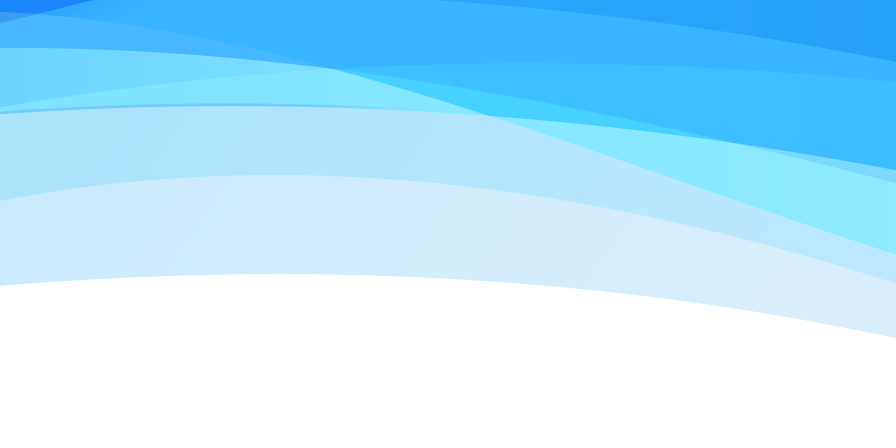
This background is drawn by a Shadertoy shader. Its source:

```glsl
// Overlapping translucent blue waves sweeping down to the right over white.
// Each wave edge is a cubic in x; the steep diagonal edge splits the sheets
// into two colour stacks, which are layered from back to front.

// Height of a cubic edge, measured down from the top of the canvas.
float edgeDepth(float x, vec4 k) {
    return k.x + x * (k.y + x * (k.z + x * k.w));
}

// Antialiased coverage of the area above an edge.
float above(vec2 p, vec4 k) {
    return clamp((edgeDepth(p.x, k) - p.y) * iResolution.y + 0.5, 0.0, 1.0);
}

void mainImage(out vec4 fragColor, in vec2 fragCoord) {
    vec2 p = fragCoord / iResolution.xy;
    p.y = 1.0 - p.y;   // depth below the top

    // Coverage masks of the wave edges
    float paleWave  = above(p, vec4(0.638, -0.166, 0.255, 0.028));
    float softWave  = above(p, vec4(0.448, -0.384, 0.676, -0.107));
    float broadWave = above(p, vec4(0.255, -0.141, 0.277, -0.011));
    float innerRim  = above(p, vec4(0.249, -0.143, 0.284, -0.011));
    float diagonal  = above(p, vec4(0.026, 0.102, 0.779, -0.339));
    float midWave   = above(p, vec4(0.107, -0.012, 0.406, -0.092));
    float archWave  = above(p, vec4(0.240, -0.349, 0.330, -0.038));
    float topWave   = above(p, vec4(-0.005, -0.114, 0.257, 0.0));
    float corner    = above(p, vec4(0.052, -0.500, 0.0, 0.0));

    // Pale sheets over white
    float slant = clamp(p.x + 0.35 * (p.y - 0.45), 0.0, 1.0);
    vec3 pale = mix(vec3(0.79, 0.92, 0.995), vec3(0.85, 0.935, 0.985), slant);
    vec3 soft = mix(vec3(0.67, 0.89, 0.985), vec3(0.74, 0.91, 1.0), slant);
    vec3 below = mix(vec3(1.0), pale, paleWave);
    below = mix(below, soft, softWave);

    // Sheets under the diagonal
    vec3 aqua = mix(vec3(0.49, 0.89, 1.0), vec3(0.56, 0.92, 1.0), p.x);
    vec3 rim = mix(vec3(0.45, 0.80, 0.98), aqua, smoothstep(0.3, 0.5, p.x));
    below = mix(below, rim, broadWave);
    below = mix(below, aqua, innerRim);
    below = mix(below, mix(vec3(0.42, 0.83, 1.0), vec3(0.48, 0.87, 1.0), p.x * 3.0), archWave);
    below = mix(below, vec3(0.28, 0.72, 1.0), midWave);
    below = mix(below, vec3(0.23, 0.61, 0.96), corner);

    // Sheets over the diagonal
    vec3 over = mix(aqua, vec3(0.49, 0.85, 0.985), midWave);
    vec3 cyan = vec3(0.28, 0.82, 1.0);
    vec3 azure = mix(vec3(0.25, 0.77, 1.0), vec3(0.24, 0.74, 1.0), p.x);
    over = mix(over, mix(cyan, azure, midWave), broadWave);
    over = mix(over, vec3(0.22, 0.71, 0.995), archWave);
    over = mix(over, mix(vec3(0.18, 0.67, 0.99), vec3(0.15, 0.63, 0.98), p.x), topWave);
    over = mix(over, vec3(0.15, 0.60, 0.98), 0.7 * (1.0 - smoothstep(0.02, 0.2, p.x + p.y)));
    over = mix(over, vec3(0.10, 0.53, 0.98), corner);

    fragColor = vec4(mix(below, over, diagonal), 1.0);
}
```
